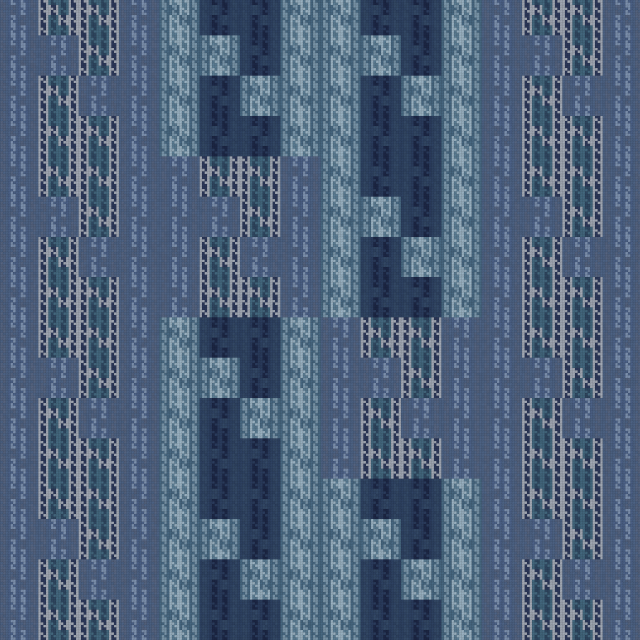
This pattern is drawn by a Shadertoy shader. Its source:

```glsl
// Four shades per cell type: plain, figure, block ground, block figure
const vec3 duskYarns[8] = vec3[8](
    // Quiet dusk-blue cells
    vec3(.285, .365, .49), vec3(.315, .37, .475),
    vec3(.28, .36, .50), vec3(.46, .535, .645),
    // Bold cells with pale ladders and teal blocks
    vec3(.60, .625, .67), vec3(.165, .21, .335),
    vec3(.25, .385, .47), vec3(.175, .265, .36));

const vec3 tealYarns[8] = vec3[8](
    // Light cells with frosted links
    vec3(.265, .385, .48), vec3(.45, .555, .63),
    vec3(.57, .66, .72), vec3(.34, .465, .55),
    // Deep navy cells
    vec3(.17, .245, .365), vec3(.19, .27, .38),
    vec3(.155, .22, .345), vec3(.105, .145, .26));

float hash(vec2 p) {
    vec3 q = fract(vec3(p.xyx) * .1031);
    q += dot(q, q.yzx + 33.33);
    return fract((q.x + q.y) * q.z);
}

// Returns 1 on the two inner columns of a 4 by 4 draft, except on its diagonal
int draft(vec2 stitch, float size) {
    vec2 slot = mod(floor(stitch / size), 4.);
    bool border = slot.x < .5 || slot.x > 2.5;
    return border || slot.x == slot.y ? 0 : 1;
}

vec3 cloth(vec2 uv) {
    // Sixteen stitches per cell, counted from the upper left
    vec2 p = vec2(uv.x, 1. - uv.y) * 254. + vec2(.8, 2.);
    vec2 stitch = floor(p);
    vec2 f = fract(p) - .5;

    // The same draft nested at four scales selects the yarn
    int shade = draft(stitch, 16.) * 4 + draft(stitch, 4.) * 2 + draft(stitch, 1.);
    vec3 yarn = draft(stitch, 64.) == 1 ? tealYarns[shade] : duskYarns[shade];

    // Leaning loop, rounded on both sides, with slight yarn unevenness
    float loop = 1.08 - .22 * abs(f.x) - .22 * abs(f.y + .4 * f.x);
    return yarn * loop * (.97 + .06 * hash(stitch));
}

void mainImage(out vec4 fragColor, in vec2 fragCoord) {
    // Average a grid of samples over each pixel
    vec3 color = vec3(0);
    for (int y = 0; y < 3; y++)
        for (int x = 0; x < 3; x++) {
            vec2 offset = (vec2(x, y) - 1.) / 3.;
            color += cloth((fragCoord + offset) / iResolution.y);
        }
    fragColor = vec4(color / 9., 1);
}
```
